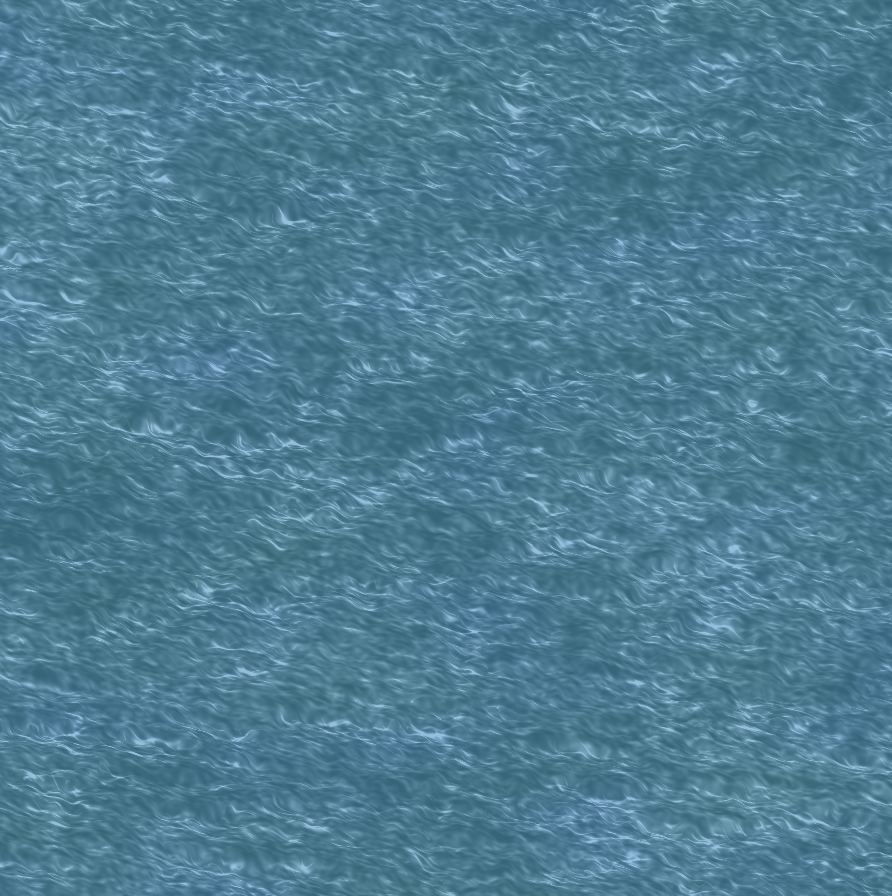
This texture is drawn by a WebGL 2 fragment shader. Its source:

```glsl
#version 300 es
precision highp float;
// Open water seen from above: layers of stretched, tilted gradient noise
// form swell, chop and ripples; thin one-sided crests catch the light.
// The summed light is mapped to a teal-to-pale-blue ramp.

uniform vec2 u_resolution;
out vec4 fragColor;

// Integer hash giving a gradient with components in -1..1.
vec2 hashGradient(ivec2 cell) {
    uvec2 h = uvec2(cell) * 1664525u + 1013904223u;
    h.x += h.y * 1664525u;
    h.y += h.x * 1664525u;
    h ^= h >> 16u;
    h.x += h.y * 1664525u;
    h.y += h.x * 1664525u;
    h ^= h >> 16u;
    return vec2(h & 65535u) / 32767.5 - 1.0;
}

// Gradient noise scaled to a spread of about one.
float noise(vec2 p) {
    ivec2 cell = ivec2(floor(p));
    vec2 f = fract(p);
    vec2 w = f * f * f * (f * (f * 6.0 - 15.0) + 10.0);
    float a = dot(hashGradient(cell), f);
    float b = dot(hashGradient(cell + ivec2(1, 0)), f - vec2(1, 0));
    float c = dot(hashGradient(cell + ivec2(0, 1)), f - vec2(0, 1));
    float d = dot(hashGradient(cell + ivec2(1, 1)), f - vec2(1, 1));
    return 6.0 * mix(mix(a, b, w.x), mix(c, d, w.x), w.y);
}

// Noise whose features run along the given angle.
float waves(vec2 p, float angle, vec2 frequency) {
    float c = cos(angle), s = sin(angle);
    vec2 along = vec2(c * p.x + s * p.y, c * p.y - s * p.x);
    return noise(along * frequency + frequency.yx * 1.37);
}

// Thin line on the upper flank of each wave, so crests never close to loops.
float crests(vec2 p, float angle, vec2 frequency) {
    float level = waves(p, angle, frequency);
    float ahead = waves(p + vec2(0.0, 0.25 / frequency.y), angle, frequency);
    return exp(-5.0 * level * level) * smoothstep(0.0, 0.6, level - ahead);
}

void main() {
    vec2 p = gl_FragCoord.xy / u_resolution.y;

    // Broad swell and the gusts that roughen parts of the surface
    float swell = waves(p, 0.2, vec2(3.0, 8.0));
    float gust = waves(p, 0.15, vec2(7.0, 18.0));
    float chop = waves(p, -0.12, vec2(14.0, 40.0));

    // Bend the small waves so their crests meander and bunch together
    vec2 bent = p + vec2(0.002 * gust, 0.0021 * chop);
    bent.y += 0.0013 * waves(p, 0.4, vec2(38.0, 36.0));

    float wavelet = waves(bent, -0.28, vec2(32.0, 96.0));
    float ripple = waves(bent, -0.38, vec2(60.0, 170.0));
    float grain = waves(bent, -0.25, vec2(105.0, 250.0));

    // Bright crests at three sizes, stronger where the water is rough
    float exposure = smoothstep(-1.5, 1.9, 0.6 * chop + 0.5 * gust + 0.5 * wavelet);
    float crest = crests(bent, -0.2, vec2(26.0, 84.0))
                + 0.9 * crests(bent, -0.32, vec2(40.0, 122.0))
                + 0.7 * crests(bent, -0.42, vec2(62.0, 180.0)) - 0.33;

    float light = 0.18 * swell + 0.18 * gust + 0.26 * chop
                + 0.42 * wavelet + 0.36 * ripple + 0.3 * grain
                + 2.2 * exposure * crest;
    light = clamp(light, -2.2, 2.8);

    // Brighter tones stretch further from the mean than dark ones
    float shade = 0.064 * light + 0.011 * light * light;
    vec3 colour = vec3(0.302, 0.485, 0.571) + shade * vec3(1.03, 1.0, 1.1);

    // Faint drifting patches of green and blue water
    float tint = waves(p, 0.25, vec2(5.0, 9.0)) + 0.5 * gust;
    colour += tint * vec3(0.001, -0.001, 0.007);

    fragColor = vec4(colour, 1.0);
}
```
